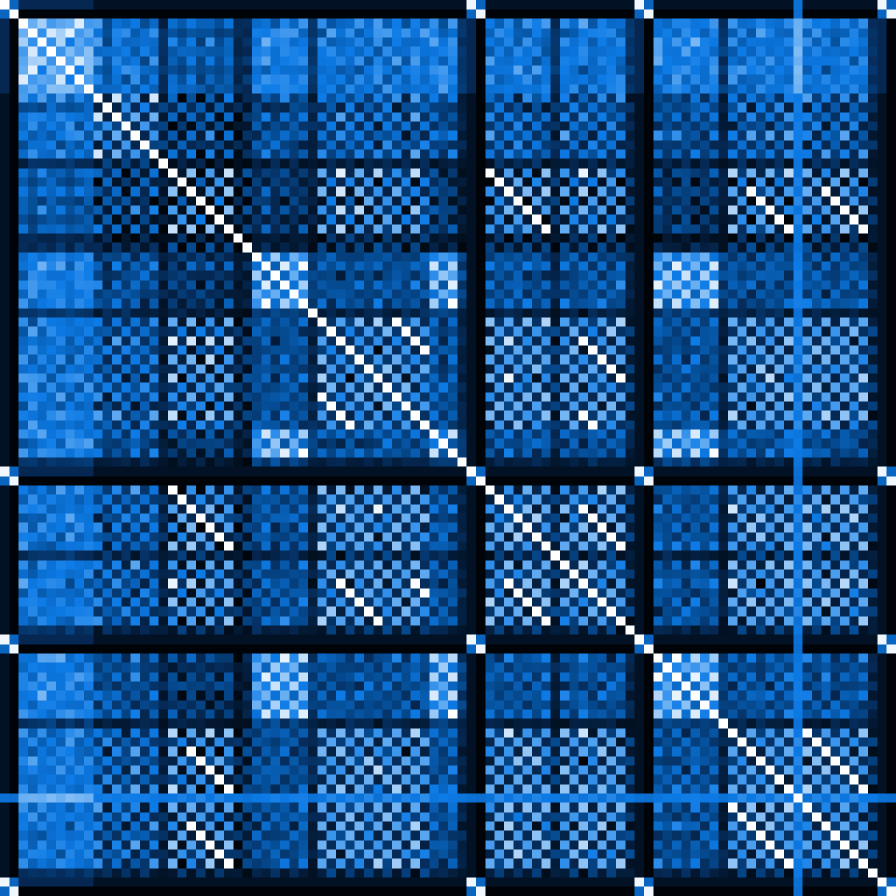
Reproduce this pattern procedurally as a three.js fragment shader.

```glsl
// Self-similarity matrix of a sequence of 96 beats: each cell compares two beats.
// Every beat belongs to a section; section pairs give checkerboard levels, then
// rests, repeated phrases and one accented beat are laid over and colour mapped.
varying vec2 vUv;

const float BEATS = 96.0;
const float ACCENT_BEAT = 85.0;
const float ACCENT_LEVEL = 0.64;
const float REST_DIM = 0.55;
const float JITTER = 0.34;
const float AA_OFFSET = 0.0005;

const vec3 INK = vec3(0.0, 0.015, 0.03);
const vec3 NAVY = vec3(0.02, 0.16, 0.33);
const vec3 DEEP_BLUE = vec3(0.02, 0.31, 0.60);
const vec3 BLUE = vec3(0.05, 0.48, 0.90);
const vec3 SKY = vec3(0.40, 0.68, 0.95);
const vec3 WHITE = vec3(1.0);

// Similarity of verse, bridge, refrain and theme, for even and odd cells
const mat4 EVEN_LEVEL = mat4(
  0.82, 0.55, 0.52, 0.62,
  0.55, 0.82, 0.42, 0.78,
  0.52, 0.42, 0.92, 0.50,
  0.62, 0.78, 0.50, 0.78);
const mat4 ODD_LEVEL = mat4(
  0.32, 0.18, 0.36, 0.30,
  0.18, 0.14, 0.25, 0.20,
  0.36, 0.25, 0.64, 0.35,
  0.30, 0.20, 0.35, 0.24);
// Similarity of the intro to those four, and to itself
const vec4 INTRO_EVEN = vec4(0.62, 0.55, 0.68, 0.63);
const vec4 INTRO_ODD = vec4(0.52, 0.46, 0.60, 0.53);
const vec2 INTRO_SELF = vec2(0.88, 0.74);
// Dimming of odd beats, which weaves the plaid
const vec4 OFFBEAT_DIM = vec4(0.07, 0.10, 0.05, 0.02);

float span(float beat, float first, float last) {
  return step(first - 0.5, beat) * step(beat, last + 0.5);
}

float introWeight(float b) {
  return span(b, 2.0, 9.0);
}

vec4 sectionWeights(float b) {
  float verse = span(b, 10.0, 17.0);
  float bridge = span(b, 18.0, 26.0);
  float refrain = span(b, 27.0, 33.0) + span(b, 46.0, 49.0) + span(b, 70.0, 77.0);
  float theme = span(b, 34.0, 45.0) + span(b, 52.0, 67.0) + span(b, 78.0, 93.0);
  return vec4(verse, bridge, refrain, theme);
}

// Quiet beats at the ends of sections
float restGain(float b) {
  float rest = span(b, 17.0, 17.0) + span(b, 25.0, 26.0) + span(b, 33.0, 33.0)
    + span(b, 49.0, 49.0) + span(b, 59.0, 59.0) + span(b, 67.0, 67.0)
    + span(b, 77.0, 77.0) + span(b, 93.0, 93.0);
  return 1.0 - REST_DIM * rest;
}

vec2 gradient(vec2 p) {
  float angle = 6.2832 * fract(sin(dot(p, vec2(127.1, 311.7))) * 43758.5);
  return vec2(cos(angle), sin(angle));
}

float gradientNoise(vec2 p) {
  vec2 c = floor(p), f = fract(p);
  vec2 u = f * f * (3.0 - 2.0 * f);
  vec2 e = vec2(1.0, 0.0);
  float low = mix(dot(gradient(c), f), dot(gradient(c + e), f - e), u.x);
  float high = mix(dot(gradient(c + e.yx), f - e.yx), dot(gradient(c + 1.0), f - 1.0), u.x);
  return mix(low, high, u.y);
}

// Phrase starting at a beat and heard again after a lag
float phrase(vec2 pair, float lag, float first, float last) {
  return span(pair.y - pair.x, lag, lag) * span(pair.x, first, last);
}

float repeats(vec2 p) {
  return phrase(p, 34.0, 18.0, 24.0) + phrase(p, 60.0, 20.0, 24.0)
    + phrase(p, 68.0, 20.0, 24.0) + phrase(p, 8.0, 34.0, 37.0)
    + phrase(p, 26.0, 36.0, 40.0) + phrase(p, 18.0, 44.0, 45.0)
    + phrase(p, 8.0, 54.0, 58.0) + phrase(p, 8.0, 78.0, 84.0);
}

float similarity(float i, float j) {
  vec4 wi = sectionWeights(i), wj = sectionWeights(j);
  float ai = introWeight(i), aj = introWeight(j);
  float pause_i = 1.0 - ai - dot(wi, vec4(1.0));
  float pause_j = 1.0 - aj - dot(wj, vec4(1.0));
  float odd = mod(i + j, 2.0), oddI = mod(i, 2.0), oddJ = mod(j, 2.0);
  vec2 pair = vec2(min(i, j), max(i, j));

  // Section blocks with plaid and jitter
  vec4 introRow = mix(INTRO_EVEN, INTRO_ODD, odd);
  float level = mix(dot(wi, EVEN_LEVEL * wj), dot(wi, ODD_LEVEL * wj), odd);
  level += ai * dot(introRow, wj) + aj * dot(introRow, wi);
  level += ai * aj * mix(INTRO_SELF.x, INTRO_SELF.y, odd);
  level -= oddI * dot(OFFBEAT_DIM, wi) + oddJ * dot(OFFBEAT_DIM, wj);
  level += JITTER * gradientNoise(pair * 0.73 + 0.31);
  level *= restGain(i) * restGain(j);

  // Pauses: dark against music, bright against each other
  float pauseLevel = 0.12 * (1.0 - oddI * pause_i) * (1.0 - oddJ * pause_j) * (0.6 + ai + aj);
  level = mix(level, pauseLevel, max(pause_i, pause_j));
  level = mix(level, mix(0.98, 0.5, odd), pause_i * pause_j);

  // Accent, repeated phrases and identity line
  float accent = max(span(i, ACCENT_BEAT, ACCENT_BEAT), span(j, ACCENT_BEAT, ACCENT_BEAT));
  level = mix(level, ACCENT_LEVEL + 0.22 * (ai + aj), 0.85 * accent);
  return max(level, max(repeats(pair), span(i, j, j)));
}

vec3 palette(float level) {
  float t = clamp(level, 0.0, 1.0) * 5.0;
  vec3 c = mix(INK, NAVY, clamp(t, 0.0, 1.0));
  c = mix(c, DEEP_BLUE, clamp(t - 1.0, 0.0, 1.0));
  c = mix(c, BLUE, clamp(t - 2.0, 0.0, 1.0));
  c = mix(c, SKY, clamp(t - 3.0, 0.0, 1.0));
  return mix(c, WHITE, clamp(t - 4.0, 0.0, 1.0));
}

void main() {
  // Four samples soften the cell edges
  vec3 color = vec3(0.0);
  for (int s = 0; s < 4; s++) {
    vec2 corner = vec2(mod(float(s), 2.0), floor(float(s) / 2.0)) * 2.0 - 1.0;
    vec2 uv = clamp(vUv + corner * AA_OFFSET, 0.0, 0.9999);
    vec2 beat = floor(vec2(uv.x, 0.9999 - uv.y) * BEATS);
    color += 0.25 * palette(similarity(beat.x, max(beat.y, 0.0)));
  }
  gl_FragColor = vec4(color, 1.0);
}
```
